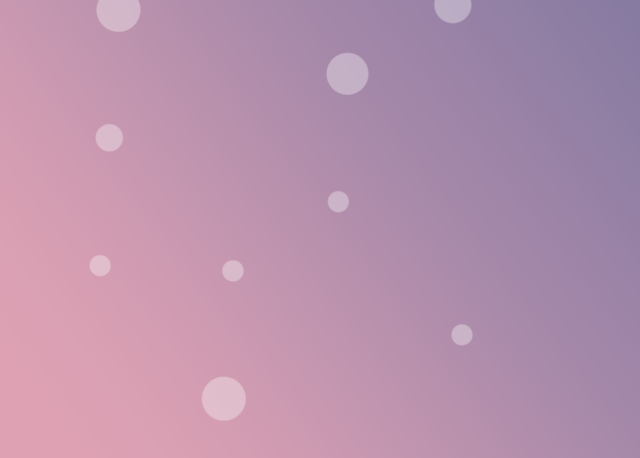
A Shadertoy shader for this background:

```glsl
// Diagonal dusk gradient, from rose at the lower left to slate violet
vec3 duskGradient(float t) {
    vec3 color = mix(vec3(0.865, 0.630, 0.702), vec3(0.775, 0.592, 0.690), smoothstep(0.0, 1.0, clamp((t - 0.08) / 0.30, 0.0, 1.0) * 0.5) * 2.0);
    color = mix(color, vec3(0.660, 0.540, 0.665), clamp((t - 0.38) / 0.24, 0.0, 1.0));
    return mix(color, vec3(0.535, 0.483, 0.637), clamp((t - 0.62) / 0.35, 0.0, 1.0));
}

// Evenly spread scatter from a low-discrepancy sequence
vec2 discCenter(float i) {
    vec2 spread = fract(vec2(0.05, 0.42) + i * vec2(0.7549, 0.5698));
    return vec2(mix(0.12, 0.85, spread.x), spread.y);
}

// Mostly small discs with a few large ones
float discRadius(float i) {
    return 0.023 + 0.025 * smoothstep(0.3, 0.8, fract(i * 0.618));
}

void mainImage(out vec4 fragColor, in vec2 fragCoord) {
    vec2 uv = fragCoord / iResolution.xy;
    vec2 aspect = vec2(iResolution.x / iResolution.y, 1.0);
    float pixel = 1.0 / iResolution.y;

    vec3 color = duskGradient(dot(uv, vec2(0.645, 0.355)));

    // Translucent pale discs
    for (float i = 0.0; i < 9.0; i++) {
        float edge = length((uv - discCenter(i)) * aspect) - discRadius(i);
        float cover = 1.0 - smoothstep(-pixel, pixel, edge);
        color = mix(color, vec3(0.985), 0.35 * cover);
    }

    fragColor = vec4(color, 1.0);
}
```
